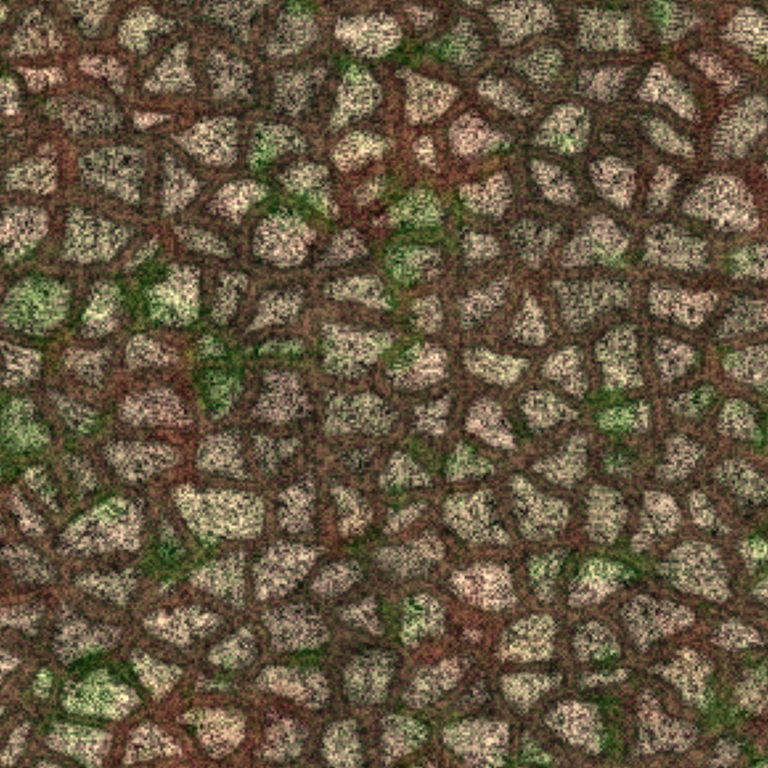
A WebGL 2 fragment shader for this texture:

```glsl
#version 300 es
precision highp float;
// Rough angular stones bedded in dark brown earth, with speckled faces.
// A warped, weighted Voronoi diagram gives the stones; each cell is inset to
// leave earthy joints, then fine value noise adds grain, moss and rust tints.

uniform vec2 u_resolution;
out vec4 fragColor;

const vec2 STONE_GRID = vec2(12.0, 14.0);  // stones across and up the canvas
const float JITTER = 0.84;                 // scatter of the stone centres
const float SIZE_SPREAD = 0.36;            // difference between stone sizes
const float CORNER_ROUNDING = 0.09;
const float OUTLINE_WARP = 0.34;
const float OUTLINE_CHIPS = 0.13;
const float RIM_SOFTNESS = 0.05;
const float GRAIN_SCALE = 290.0;
const float STONE_GRAIN = 1.55;
const float EARTH_GRAIN = 1.15;
const vec3 STONE_WARM = vec3(0.575, 0.490, 0.410);
const vec3 STONE_OLIVE = vec3(0.530, 0.490, 0.375);
const vec3 EARTH = vec3(0.365, 0.278, 0.205);
const vec3 SHADOW = vec3(0.225, 0.190, 0.132);
const vec3 MOSS_TINT = vec3(-0.07, 0.05, -0.05);
const vec3 RUST_TINT = vec3(0.08, -0.03, -0.02);

float hash(vec2 p) {
    return fract(sin(dot(p, vec2(127.1, 311.7))) * 43758.5);
}

vec2 hash2(vec2 p) {
    return vec2(hash(p), hash(p + 57.3));
}

float noise(vec2 p) {
    vec2 i = floor(p), f = fract(p);
    f = f * f * (3.0 - 2.0 * f);
    return mix(mix(hash(i), hash(i + vec2(1, 0)), f.x),
               mix(hash(i + vec2(0, 1)), hash(i + vec2(1, 1)), f.x), f.y);
}

float fbm(vec2 p) {
    float sum = 0.0, amplitude = 0.533;
    for (int i = 0; i < 4; i++) {
        sum += amplitude * noise(p);
        p = mat2(1.6, 1.2, -1.2, 1.6) * p + 19.7;
        amplitude *= 0.5;
    }
    return sum;
}

float smoothMin(float a, float b, float k) {
    float h = max(k - abs(a - b), 0.0) / k;
    return min(a, b) - 0.25 * h * h * k;
}

vec2 stoneCentre(vec2 cell) {
    return cell + 0.5 + JITTER * (hash2(cell) - 0.5);
}

float stoneSize(vec2 cell) {
    return hash(cell + 91.7);
}

// Distance to the rounded cell border in x, cell identity in yz.
vec3 stoneCell(vec2 p) {
    vec2 base = floor(p), nearest = base;
    float best = 1e5;
    for (int y = -2; y <= 2; y++)
    for (int x = -2; x <= 2; x++) {
        vec2 cell = base + vec2(x, y);
        vec2 d = stoneCentre(cell) - p;
        float power = dot(d, d) - SIZE_SPREAD * stoneSize(cell);
        if (power < best) { best = power; nearest = cell; }
    }
    vec2 centre = stoneCentre(nearest);
    float border = 1.0;
    for (int y = -2; y <= 2; y++)
    for (int x = -2; x <= 2; x++) {
        vec2 cell = nearest + vec2(x, y);
        if (x == 0 && y == 0) continue;
        vec2 other = stoneCentre(cell), d = other - p;
        float power = dot(d, d) - SIZE_SPREAD * stoneSize(cell);
        float edge = 0.5 * (power - best) / max(length(other - centre), 0.05);
        border = smoothMin(border, edge, CORNER_ROUNDING);
    }
    return vec3(border, nearest);
}

void main() {
    vec2 uv = gl_FragCoord.xy / u_resolution.y;
    vec2 p = uv * STONE_GRID;

    // Stone outlines
    vec2 warp = vec2(noise(p * 1.7 + 3.1), noise(p * 1.7 + 41.6)) - 0.5;
    vec3 stone = stoneCell(p + OUTLINE_WARP * warp);
    vec2 id = stone.yz;
    float inset = mix(0.075, 0.145, stoneSize(id)) + 0.07 * hash(id + 13.9);
    float depth = stone.x - inset + OUTLINE_CHIPS * (fbm(p * 4.5) - 0.5);
    float mask = smoothstep(-RIM_SOFTNESS, RIM_SOFTNESS, depth);

    // Shared fine grain
    float grain = 0.62 * noise(uv * GRAIN_SCALE) + 0.38 * noise(uv * GRAIN_SCALE * 0.53 + 7.7) - 0.5;
    float blotch = fbm(uv * 48.0 + 5.3) - 0.5;

    // Stone faces, paler towards the middle
    vec3 face = mix(STONE_WARM, STONE_OLIVE, hash(id + 29.4));
    face *= mix(0.80, 1.10, hash(id + 67.2)) * mix(0.80, 1.05, smoothstep(0.0, 0.16, depth));
    face *= 1.0 + STONE_GRAIN * grain + 0.75 * blotch;

    // Earth, darkest against the stones, with thin pale fibres
    float shade = 1.0 - smoothstep(0.02, 0.17, -depth);
    shade = clamp(0.75 * shade + 1.1 * (0.5 - fbm(uv * 9.0 + 31.0)), 0.0, 1.0);
    float fibre = 1.0 - abs(2.0 * fbm(uv * vec2(34.0, 42.0) + 2.0 * warp) - 1.0);
    vec3 earth = mix(EARTH, SHADOW, shade);
    earth *= 0.93 + 0.20 * smoothstep(0.75, 1.0, fibre) + EARTH_GRAIN * grain + 0.6 * blotch;

    // Tints in patches and in single grains
    vec3 color = mix(earth, face, mask);
    float moss = smoothstep(0.56, 0.78, fbm(uv * 15.0 + 83.0));
    float rust = smoothstep(0.52, 0.76, fbm(uv * 13.0 + 127.0));
    float fleck = noise(uv * GRAIN_SCALE * 0.6 + 211.0) - 0.5;
    color += moss * MOSS_TINT + 0.6 * rust * RUST_TINT + fleck * vec3(0.07, -0.05, 0.03);

    fragColor = vec4(clamp(color, 0.0, 1.0), 1.0);
}
```
